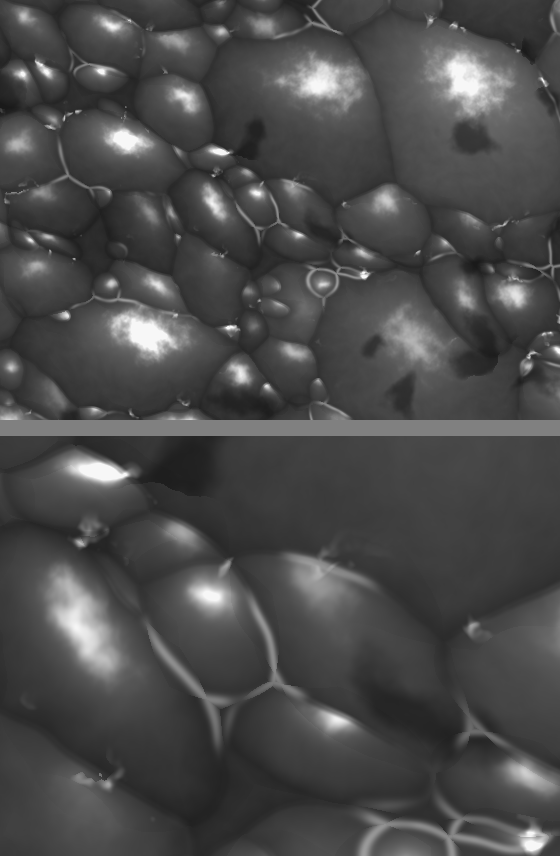
Top, the full canvas; bottom, a detail of the centre.
Reproduce this texture procedurally as a WebGL 1 fragment shader.

```glsl
precision highp float;
// Heap of wet, glossy grey bubbles of mixed sizes, squeezed against each other.
// Three grids of tilted paraboloid domes compete by height; the tallest is seen,
// then lit by a soft glow, a ragged highlight, pale seams, stains and glints.

uniform vec2 u_resolution;

const float LEAN = -0.65;        // main direction of the long axes
const float SEAM_WIDTH = 0.0042;

struct Bubble {
  float height;
  vec2 slope;
  vec2 local;   // position inside the dome, length 1 at its foot
  vec2 light;   // highlight centre in the same space
  float tone;
  float gloss;
};

vec3 hash3(vec2 p) {
  vec3 k = vec3(dot(p, vec2(127.1, 311.7)), dot(p, vec2(269.5, 183.3)), dot(p, vec2(419.2, 371.9)));
  return fract(sin(k) * 43758.5);
}

// Cellular noise: x = distance to nearest point, y = its random value
vec2 cellular(vec2 p) {
  vec2 cell = floor(p);
  vec2 nearest = vec2(8.0, 0.0);
  for (int j = -1; j <= 1; j++) {
    for (int i = -1; i <= 1; i++) {
      vec2 id = cell + vec2(float(i), float(j));
      vec3 rnd = hash3(id);
      float d = length(id + rnd.xy - p);
      if (d < nearest.x) nearest = vec2(d, rnd.z);
    }
  }
  return nearest;
}

// Layered sines, roughly -1 to 1
float waves(vec2 p) {
  float sum = 0.0;
  float amp = 0.5;
  for (int i = 0; i < 4; i++) {
    sum += amp * sin(p.x + 1.7 * sin(p.y)) * cos(p.y * 0.9 + sin(p.x * 1.3));
    p = mat2(1.5, 1.1, -1.1, 1.5) * p + 2.3;
    amp *= 0.55;
  }
  return sum;
}

// Chance that a grid cell holds a bubble; the big ones gather up and right
float presence(vec2 centre, float layer) {
  float crowd = smoothstep(0.1, 0.5, centre.x) * smoothstep(0.1, 0.45, centre.y);
  return layer < 0.5 ? mix(0.1, 0.97, crowd) : 1.2 - 0.25 * layer;
}

Bubble makeBubble(vec2 p, vec2 centre, float size, vec2 id) {
  vec3 shape = hash3(id + 17.3);
  vec3 look = hash3(id + 41.9);
  float radius = size * mix(0.5, 0.72, shape.x);
  float angle = LEAN + 1.4 * (shape.y - 0.5);
  float stretch = mix(1.05, 1.45, shape.z);
  float lift = mix(0.75, 1.45, look.x);
  mat2 turn = mat2(cos(angle), -sin(angle), sin(angle), cos(angle));
  vec2 axes = vec2(1.0 / stretch, stretch);
  vec2 q = axes * (turn * (p - centre)) / radius;
  vec2 light = axes * (turn * vec2(0.3 * (look.y - 0.4), 0.28));
  return Bubble(radius * lift * (1.0 - dot(q, q)), -2.0 * lift * ((axes * q) * turn),
                q, light, look.z, mix(0.06, 1.05, shape.y * look.y + 0.35 * look.x));
}

float shadeBubble(Bubble b, vec2 ragged, float mottle) {
  vec2 away = b.local - b.light;
  float dd = dot(away, away);
  vec2 torn = away + 0.13 * ragged;
  float body = 0.19 + 0.09 * b.tone + 0.016 * mottle;
  float glow = (0.04 + 0.2 * b.gloss) * exp(-3.4 * dd);
  float core = 0.95 * b.gloss * exp(-24.0 * dot(torn, torn) * (1.0 + 0.5 * mottle));
  float foot = 0.04 * smoothstep(0.4, 1.1, dot(b.local, b.local));
  return body + glow + core - foot;
}

void main() {
  vec2 uv = gl_FragCoord.xy / u_resolution.y;
  vec2 warp = vec2(waves(uv * 7.0), waves(uv * 7.0 + 9.0));
  vec2 p = uv + 0.022 * warp;

  // Find the tallest and second tallest dome above a flat floor
  Bubble top = Bubble(0.0, vec2(0.0), vec2(2.0), vec2(0.0), 0.5, 0.0);
  Bubble under = top;
  under.height = -1.0;
  float size = 0.42;
  for (int layer = 0; layer < 3; layer++) {
    float level = float(layer);
    vec2 cell = floor(p / size);
    for (int j = -1; j <= 1; j++) {
      for (int i = -1; i <= 1; i++) {
        vec2 id = cell + vec2(float(i), float(j));
        vec2 seed = id + 57.0 * level + 5.0;
        vec3 rnd = hash3(seed);
        vec2 centre = (id + 0.15 + 0.7 * rnd.xy) * size;
        if (rnd.z < presence(centre, level)) {
          Bubble b = makeBubble(p, centre, size, seed);
          if (b.height > top.height) {
            under = top;
            top = b;
          } else if (b.height > under.height) {
            under = b;
          }
        }
      }
    }
    size *= 0.47;
  }
  float seam = (top.height - under.height) / max(length(top.slope - under.slope), 0.3);

  // Surface light, blended softly across the seam
  vec2 ragged = vec2(waves(uv * 38.0), waves(uv * 38.0 + 5.0));
  float mottle = waves(uv * 62.0 + 2.0 * warp) + 0.4 * waves(uv * 19.0);
  float own = 0.5 + 0.5 * smoothstep(0.0, SEAM_WIDTH, seam);
  float grey = mix(shadeBubble(under, ragged, mottle), shadeBubble(top, ragged, mottle), own);
  grey += 0.035 * waves(uv * 4.0 + 1.0);

  // Soft dark stains and creases
  vec2 blot = cellular(uv * 6.0 + 0.7 * warp + 0.1 * ragged);
  grey *= 1.0 - 0.4 * smoothstep(0.34, 0.08, blot.x) * step(0.74, blot.y);
  grey *= 1.0 - 0.2 * exp(-seam / 0.014);

  // Broken pale rims, and torn glints where the seams are wettest
  float rim = smoothstep(0.08, 0.6, waves(uv * 11.0 + 4.0));
  float line = exp(-seam * seam / (SEAM_WIDTH * SEAM_WIDTH));
  grey += 0.36 * rim * line;
  vec2 glint = cellular(uv * 24.0 + 0.9 * ragged);
  float wet = step(0.82, glint.y) * exp(-seam / 0.007);
  grey += 0.6 * wet * smoothstep(0.36, 0.05, glint.x);

  gl_FragColor = vec4(vec3(clamp(grey, 0.1, 0.97)), 1.0);
}
```
